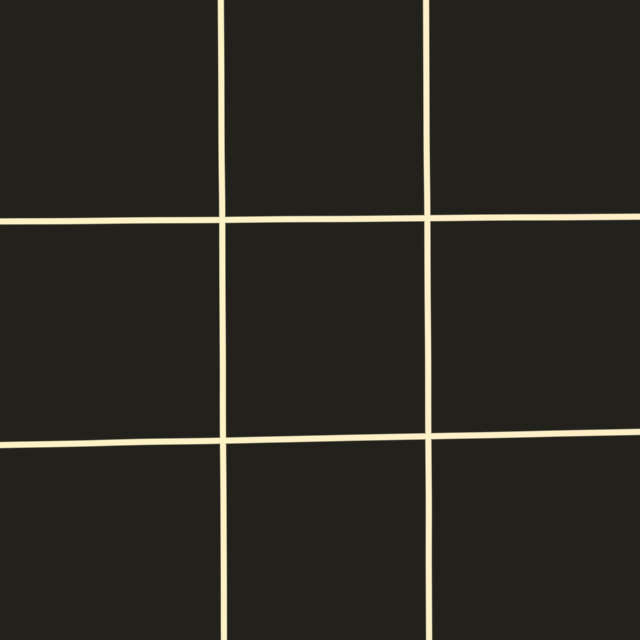
Reproduce this pattern procedurally as a Shadertoy shader.

```glsl
// Dark panel split three by three by thin, slightly tilted cream lines.
#define LINE_COUNT 2
#define LINE_WIDTH 0.0097
#define COLUMN_START 0.0271
#define COLUMN_STEP 0.3206
#define COLUMN_TILT -0.0049
#define ROW_START -0.0280
#define ROW_STEP 0.3428
#define WOBBLE 0.0004
#define GROUND vec3(0.133, 0.129, 0.106)
#define CREAM_LEFT vec3(0.995, 0.953, 0.775)
#define CREAM_RIGHT vec3(0.995, 0.937, 0.790)

float hash(vec2 p) {
    return fract(sin(dot(p, vec2(127.1, 311.7))) * 43758.5453);
}

// Smooth one-dimensional noise in -1..1, different for each seed
float noise(float x, float seed) {
    float cell = floor(x);
    float t = smoothstep(0.0, 1.0, x - cell);
    return mix(hash(vec2(cell, seed)), hash(vec2(cell + 1.0, seed)), t) * 2.0 - 1.0;
}

// Distance to a line's centre; tilt turns it about the canvas middle
float lineDistance(float across, float along, float centre, float tilt, float seed) {
    float bend = WOBBLE * noise(along * 9.0, seed);
    return abs(across - centre - tilt * (along - 0.5) - bend) * inversesqrt(1.0 + tilt * tilt);
}

void mainImage(out vec4 fragColor, in vec2 fragCoord) {
    vec2 uv = fragCoord / iResolution.xy;
    float edge = 1.0 / min(iResolution.x, iResolution.y);

    // Nearest of all columns and rows
    float d = 1.0;
    for (int i = 1; i <= LINE_COUNT; i++) {
        float n = float(i);
        float rowTilt = 0.0325 - 0.0123 * n;
        d = min(d, lineDistance(uv.x, uv.y, COLUMN_START + COLUMN_STEP * n, COLUMN_TILT, n));
        d = min(d, lineDistance(uv.y, uv.x, ROW_START + ROW_STEP * n, rowTilt, n + 10.0));
    }

    // Cream drifts warmer towards the right
    vec3 cream = mix(CREAM_LEFT, CREAM_RIGHT, uv.x);
    float halfWidth = 0.5 * LINE_WIDTH;
    float ink = 1.0 - smoothstep(halfWidth - edge, halfWidth + edge, d);
    fragColor = vec4(mix(GROUND, cream, ink), 1.0);
}
```
